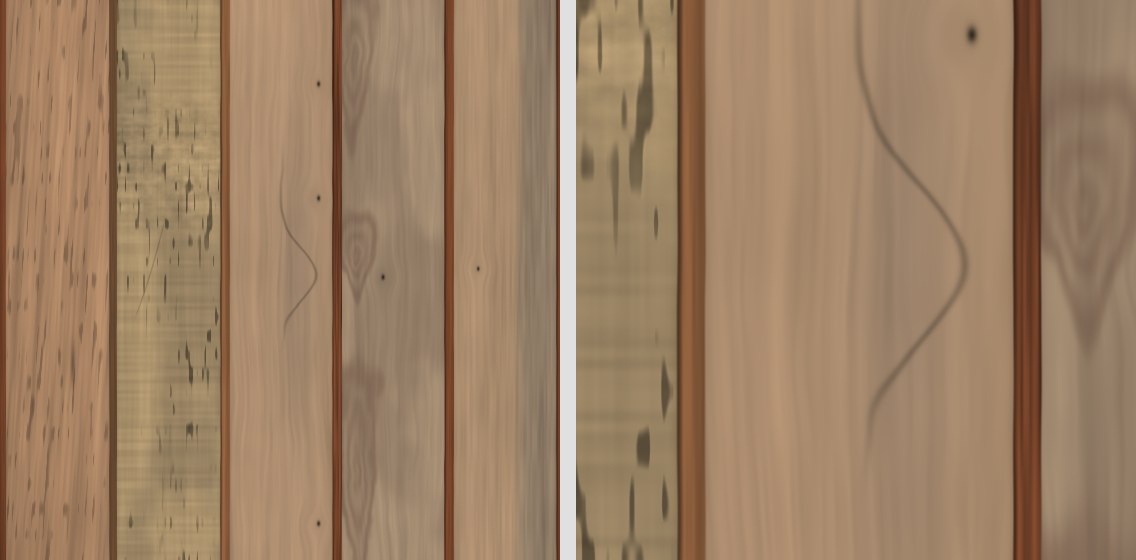
Left, the full canvas; right, a detail of the centre.
A three.js fragment shader for this texture:

```glsl
varying vec2 vUv;

float hash(vec2 p) {
  return fract(sin(dot(p, vec2(127.1, 311.7))) * 43758.5);
}

float noise(vec2 p) {
  vec2 i = floor(p), f = fract(p);
  f = f * f * (3.0 - 2.0 * f);
  return mix(mix(hash(i), hash(i + vec2(1.0, 0.0)), f.x),
             mix(hash(i + vec2(0.0, 1.0)), hash(i + 1.0), f.x), f.y);
}

float fbm(vec2 p) {
  float sum = 0.0, amp = 0.5;
  for (int i = 0; i < 4; i++) {
    sum += amp * noise(p);
    p = p * 2.03 + 17.3;
    amp *= 0.5;
  }
  return sum;
}

// Long fibres at three widths, centred on zero
float fibres(vec2 p) {
  return 0.45 * noise(p * vec2(75.0, 1.5)) + 0.35 * noise(p * vec2(170.0, 4.0))
       + 0.3 * noise(p * vec2(330.0, 14.0)) - 0.55;
}

// Bends the grain around a knot and adds its dark core
void addKnot(vec2 p, vec2 center, float size, inout float grainX, inout float dark) {
  vec2 d = p - center;
  grainX -= 0.75 * d.x * exp(-dot(d, d) / (size * size * 22.0));
  float core = length(d * vec2(1.3, 0.8)) / size;
  dark += 0.6 * exp(-core * core * 2.5) + 0.1 * exp(-core * 0.7);
}

// Pointed cathedral figure with nested rings
float figure(vec2 p, vec2 center, vec2 radius) {
  vec2 q = (p - center) / radius;
  q.x += 1.1 * (fbm(p * vec2(18.0, 9.0)) - 0.47);
  q.x /= max(0.3, 1.0 + 0.5 * q.y);
  float d = length(q) + 0.25 * (noise(p * vec2(50.0, 22.0)) - 0.5);
  float rings = 0.5 + 0.5 * sin(d * 17.0);
  float rim = exp(-pow((d - 0.95) * 9.0, 2.0));
  return (1.0 - smoothstep(0.8, 1.1, d)) * (0.4 + 0.4 * rings) + 0.45 * rim;
}

vec3 plankColor(vec2 p, float id) {
  float grainX = p.x, dark = 0.0, contrast = 0.2;
  float cloud = fbm(p * vec2(9.0, 4.0) + id * 7.0) - 0.47;
  vec3 wood;

  if (id < 0.5) {
    // Reddish board with slanted fine grain and pores
    wood = vec3(0.66, 0.51, 0.385);
    grainX -= 0.06 * p.y;
    contrast = 0.34;
    float pores = noise(vec2(grainX * 230.0, p.y * 22.0));
    dark = 0.22 * smoothstep(0.74, 0.95, pores);
    dark += 0.3 * exp(-pow((p.x - 0.13) / 0.004, 2.0) - pow((p.y - 0.35) / 0.04, 2.0));
  } else if (id < 1.5) {
    // Yellowish board with saw marks, ticks and a scratch
    wood = mix(vec3(0.685, 0.585, 0.43), vec3(0.57, 0.49, 0.37),
               smoothstep(0.0, 0.25, cloud + 0.05));
    contrast = 0.13;
    float ticks = smoothstep(0.72, 0.92, noise(p * vec2(210.0, 30.0)));
    dark = 0.42 * ticks * smoothstep(0.38, 0.62, fbm(p * vec2(14.0, 6.0) + 3.0));
    dark += 0.09 * (noise(p * vec2(9.0, 160.0)) - 0.5);
    float rough = smoothstep(0.5, 0.7, p.y) * (1.0 - smoothstep(0.75, 0.9, p.y));
    dark += 0.3 * rough * (fbm(p * vec2(60.0, 75.0)) - 0.47);
    float scratch = p.x - 0.25 - 0.3 * (p.y - 0.45) + 0.4 * pow(p.y - 0.52, 2.0);
    dark += 0.16 * exp(-pow(scratch / 0.0015, 2.0)) * smoothstep(0.42, 0.46, p.y)
          * (1.0 - smoothstep(0.58, 0.62, p.y));
  } else if (id < 2.5) {
    // Smooth board with wavy grain, three knots and a stain line
    wood = vec3(0.68, 0.555, 0.435);
    grainX += 0.045 * fbm(p * vec2(8.0, 3.0));
    addKnot(p, vec2(0.569, 0.85), 0.006, grainX, dark);
    addKnot(p, vec2(0.569, 0.646), 0.006, grainX, dark);
    addKnot(p, vec2(0.569, 0.065), 0.006, grainX, dark);
    contrast = 0.17;
    float stainX = 0.503 + 0.062 * exp(-pow((p.y - 0.51) / 0.06, 2.0))
                 + 0.006 * (noise(p * 30.0) - 0.5);
    float span = smoothstep(0.36, 0.46, p.y) * (1.0 - smoothstep(0.6, 0.78, p.y));
    dark += 0.22 * span * exp(-pow((p.x - stainX) / 0.0028, 2.0));
    float haze = exp(-pow((p.x - 0.53) / 0.035, 2.0) - pow((p.y - 0.5) / 0.28, 2.0));
    wood = mix(wood, vec3(0.56, 0.475, 0.395), 0.65 * haze);
  } else if (id < 3.5) {
    // Greyish board with dark figures along its left side
    wood = mix(vec3(0.655, 0.56, 0.455), vec3(0.56, 0.475, 0.39),
               smoothstep(-0.1, 0.2, cloud));
    grainX += 0.03 * fbm(p * vec2(9.0, 4.0));
    addKnot(p, vec2(0.684, 0.505), 0.006, grainX, dark);
    float rings = figure(p, vec2(0.638, 0.89), vec2(0.036, 0.16))
                + figure(p, vec2(0.637, 0.54), vec2(0.029, 0.085))
                + figure(p, vec2(0.642, 0.16), vec2(0.038, 0.2));
    wood = mix(wood, vec3(0.45, 0.355, 0.29), 0.6 * min(rings, 1.0));
  } else {
    // Straight grained board with a weathered grey band
    wood = vec3(0.67, 0.55, 0.43);
    addKnot(p, vec2(0.854, 0.52), 0.005, grainX, dark);
    float band = smoothstep(0.915, 0.94, p.x + 0.012 * (noise(p * vec2(30.0, 4.0)) - 0.5));
    wood = mix(wood, vec3(0.53, 0.465, 0.39), 0.85 * band);
    contrast = mix(0.22, 0.36, band);
  }

  float grain = fibres(vec2(grainX, p.y + id * 5.0));
  return wood * (1.0 + contrast * grain + 0.16 * cloud) * (1.0 - dark);
}

vec3 gapColor(vec2 p, float id, float offset) {
  vec3 wood = mix(vec3(0.45, 0.255, 0.155), vec3(0.54, 0.36, 0.23),
                  1.0 - smoothstep(0.0, 1.0, abs(id - 2.0)));
  wood = mix(wood, vec3(0.41, 0.29, 0.19), 1.0 - smoothstep(0.0, 0.5, abs(id - 1.0)));
  float streakDepth = id > 2.5 && id < 3.5 ? 1.1 : 0.45;
  float shadow = 1.0 - smoothstep(0.0, 0.004, offset + 0.008);
  return wood * (1.0 + streakDepth * fibres(p * vec2(1.6, 1.0))) * (1.0 - 0.45 * shadow);
}

void main() {
  // Five boards across, separated by narrow recessed strips
  float s = (vUv.x - 0.002) * 5.0;
  float nearest = floor(s + 0.5);
  float gapId = mod(nearest, 5.0);
  float offset = (s - nearest) / 5.0 + 0.0006 * (noise(vec2(nearest, vUv.y * 25.0)) - 0.5);
  float halfWidth = gapId == 1.0 ? 0.0065 : 0.0083;

  vec3 plank = plankColor(vUv, mod(floor(s), 5.0));
  plank *= 1.0 - 0.12 * exp(-(abs(offset) - halfWidth) / 0.003);
  float onPlank = smoothstep(halfWidth - 0.0009, halfWidth + 0.0009, abs(offset));
  gl_FragColor = vec4(mix(gapColor(vUv, gapId, offset), plank, onPlank), 1.0);
}
```
